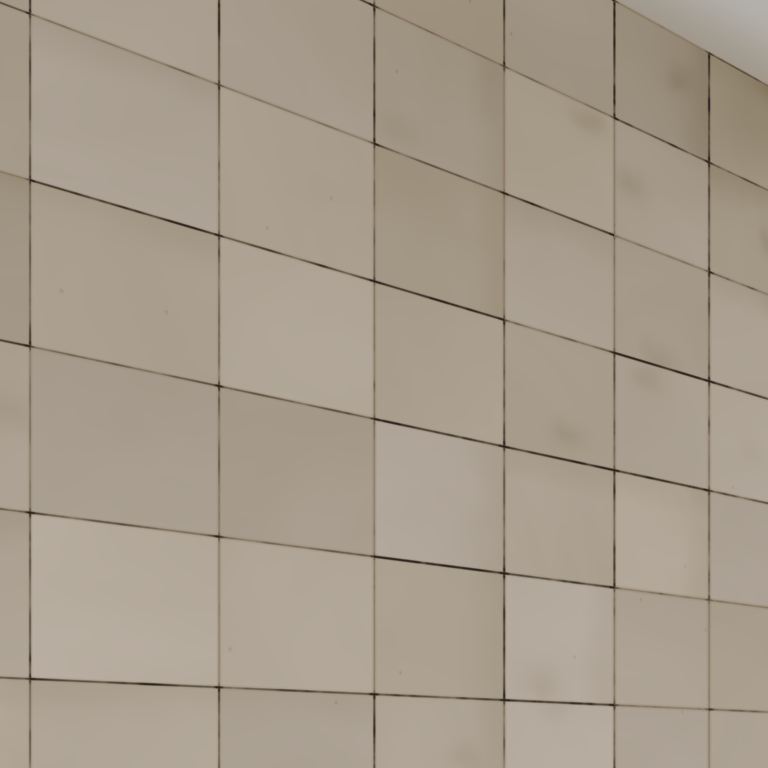
This texture is drawn by a Shadertoy shader. Its source:

```glsl
// A wall of hand-glazed beige tiles receding to the right, under a pale ceiling.
// A projective map turns the canvas into tile coordinates; hashes vary each tile
// and joint, while layered sines cloud the glaze and break up the thin joints.

float hash(vec2 p) {
    return fract(sin(dot(p, vec2(127.1, 311.7))) * 4375.85);
}

// Layered, rotated sines, roughly -1 to 1
float clouds(vec2 p) {
    float sum = 0.0, amplitude = 0.6;
    for (int i = 0; i < 4; i++) {
        p = mat2(0.8, 0.6, -0.6, 0.8) * p * 1.7 + 1.3;
        p += 0.6 * sin(p.yx * 1.2);
        sum += amplitude * sin(p.x) * sin(p.y);
        amplitude *= 0.6;
    }
    return sum;
}

// Thin joint: a faint tan halo and a core that wears from dark brown to tan
vec3 addJoint(vec3 color, float dist, float along, vec2 id, float darkness, float pixel) {
    float grit = clouds(vec2(along * 5.0, dot(id, vec2(7.3, 3.1))));
    float ink = clamp(darkness + 1.0 * (hash(id) - 0.5) + 0.45 * grit, 0.0, 1.0);
    float halfWidth = mix(0.0008, 0.0014, ink);
    float feather = 0.0006 + 0.5 * pixel;
    float core = 1.0 - smoothstep(halfWidth - feather, halfWidth + feather, dist);
    float halo = 1.0 - smoothstep(0.0005, 0.0045, dist);
    color = mix(color, vec3(0.55, 0.48, 0.39), 0.35 * halo);
    vec3 grout = mix(vec3(0.44, 0.38, 0.30), vec3(0.15, 0.12, 0.10), ink);
    return mix(color, grout, core * mix(0.5, 0.95, ink));
}

vec3 glaze(vec2 wall, vec2 uv) {
    vec2 id = floor(wall), f = fract(wall);

    // Room light, then the tone and slight tilt of each tile
    float tone = mix(0.84, 0.5, smoothstep(0.0, 1.0, uv.y));
    tone -= 0.16 * smoothstep(0.2, 0.6, uv.x) * smoothstep(0.62, 0.95, uv.y);
    tone -= 0.55 * smoothstep(0.82, 1.0, uv.x) * smoothstep(0.68, 0.86, uv.y);
    tone += 0.4 * (hash(id + 3.7) - 0.5);
    tone += 0.16 * dot(f - 0.5, vec2(hash(id + 8.1), hash(id + 5.3)) - 0.5);

    // Soft mottling, offset in every tile
    tone += 0.07 * clouds(wall * 1.1 + 6.0 * hash(id));

    // One smudge per tile, mostly faint
    vec2 q = f - vec2(hash(id + 11.0), hash(id + 17.0));
    q += 0.06 * vec2(clouds(f * 3.0 + id), clouds(f * 3.0 - id));
    tone -= 0.4 * pow(hash(id + 23.0), 3.0) * exp(-38.0 * dot(q, q * vec2(1.0, 1.8)));

    // Dull bands along the right or top of some tiles
    float wobble = 0.08 * clouds(f * 2.0 + id);
    tone -= 0.18 * step(0.75, hash(id + 31.0)) * smoothstep(0.65, 0.95, f.x + wobble);
    tone -= 0.18 * step(0.75, hash(id + 37.0)) * smoothstep(0.7, 1.0, f.y + wobble);

    // Rare, faint pinhole specks
    vec2 cell = floor(wall * 9.0);
    vec2 offset = fract(wall * 9.0) - 0.3 - 0.4 * vec2(hash(cell + 2.0), hash(cell + 4.0));
    float speck = 1.0 - smoothstep(0.02, 0.15, length(offset * vec2(1.0, 0.7)));
    tone -= 0.35 * speck * step(0.99, hash(cell + 41.0));

    vec3 color = mix(vec3(0.58, 0.53, 0.45), vec3(0.71, 0.67, 0.62), tone);
    return color + 0.01 * (hash(id + 47.0) - 0.5) * vec3(0.3, 0.0, -1.3);
}

void mainImage(out vec4 fragColor, in vec2 fragCoord) {
    vec2 uv = fragCoord / iResolution.xy;
    float pixel = 1.0 / iResolution.y;

    // Perspective: columns narrow and rows converge toward the right
    float reach = 0.277 - 0.1085 * uv.x;
    float column = (uv.x - 0.0392) / reach;
    float depth = 1.0 + 0.104 * column;
    vec2 wall = vec2(column, (uv.y * depth - 0.116) / 0.2165);

    // Distances to the nearest joints, in canvas units
    vec2 tileSize = vec2(reach * reach / 0.2728, 0.2165 / depth);
    vec2 dist = abs(fract(wall + 0.5) - 0.5) * tileSize;
    vec2 nearest = floor(wall + 0.5), id = floor(wall);
    float corner = 0.5 * (1.0 - smoothstep(0.002, 0.009, length(dist)));

    // Tiles and their upright joints
    vec3 color = glaze(wall, uv);
    color = addJoint(color, dist.x, wall.y, vec2(nearest.x, id.y) + 53.0,
                     0.3 + corner, pixel);

    // Ceiling above the sixth row
    float above = (wall.y - 6.0) * tileSize.y;
    vec3 ceiling = mix(vec3(0.63, 0.60, 0.55), vec3(0.70, 0.69, 0.67),
                       smoothstep(0.0, 0.1, above));
    color = mix(color, ceiling, smoothstep(-pixel, pixel, above));

    // Horizontal joints, ending at the ceiling line
    if (nearest.y < 6.5)
        color = addJoint(color, dist.y * 0.96, wall.x, vec2(id.x, nearest.y) + 71.0,
                         0.5 + corner, pixel);

    fragColor = vec4(color, 1.0);
}
```
